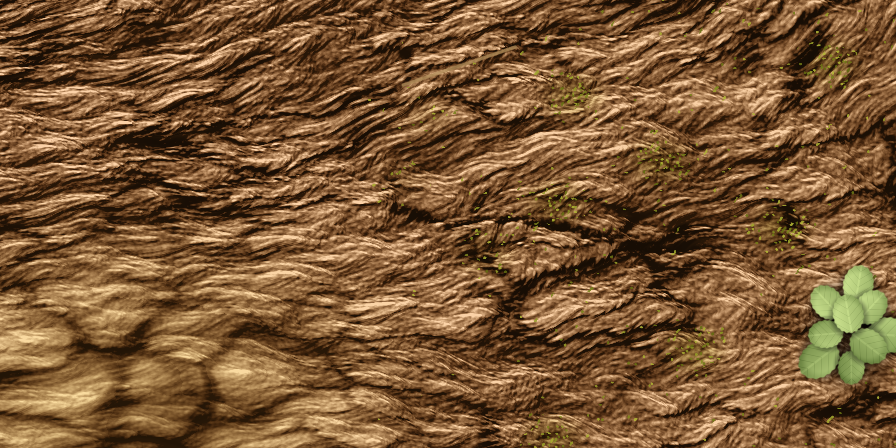
Give the GLSL for this texture, as a WebGL 1 fragment shader.

```glsl
precision highp float;
uniform vec2 u_resolution;

vec2 hash2(vec2 p) {
  return fract(sin(vec2(dot(p, vec2(127.1, 311.7)), dot(p, vec2(269.5, 183.3)))) * 43758.55);
}

// Cellular noise: nearest distance, second distance, random value of the cell
vec3 cells(vec2 p) {
  vec2 base = floor(p), f = fract(p);
  vec3 best = vec3(8.0, 8.0, 0.0);
  for (int j = -1; j <= 1; j++) {
    for (int i = -1; i <= 1; i++) {
      vec2 o = vec2(float(i), float(j));
      vec2 h = hash2(base + o);
      float d = length(o + h - f);
      if (d < best.x) best = vec3(d, best.x, fract(h.x * 7.0 + h.y * 13.0));
      else best.y = min(best.y, d);
    }
  }
  return best;
}

// Coordinates along and across the wood fibres
vec2 fibre(vec2 p) {
  float across = p.y - (p.x - 1.2) * (0.36 * p.y - 0.06);
  across += 0.022 * sin(p.x * 5.0 + p.y * 6.0 + 1.0) + 0.01 * sin(p.x * 13.0 - p.y * 13.0 + 2.0)
          + 0.005 * sin(p.x * 33.0 + p.y * 21.0);
  return vec2(p.x + 0.03 * sin(p.y * 17.0 + p.x * 4.0), across);
}

// Layered ridges, smoother where soft is high
float relief(vec2 p, float soft) {
  vec2 g = fibre(p), scale = vec2(3.2, 13.0);
  float h = 0.0, amp = 0.5;
  for (int i = 0; i < 4; i++) {
    vec3 c = cells(g * scale + float(i) * 7.3);
    h += amp * (1.0 - c.x);
    g += 0.35 * (c.x - 0.5) / scale;
    scale *= vec2(2.7, 1.95);
    amp *= 0.68 - 0.18 * soft;
  }
  return h;
}

// Dark line along cell borders
float seam(vec3 c, float width) {
  return 1.0 - smoothstep(0.2 * width, width, c.y - c.x);
}

// Rounded leaf with a tip at +x: x is coverage, y is brightness
vec2 leaf(vec2 q, float blur) {
  float a = atan(q.y, q.x);
  float rim = 0.78 + 0.3 * pow(abs(cos(a * 0.5)), 7.0) + 0.02 * cos(a * 18.0);
  float r = length(q);
  float rib = 1.0 - smoothstep(0.02, 0.08, abs(q.y));
  float vein = smoothstep(0.38, 0.5, abs(fract(q.x * 2.6 - abs(q.y) * 2.0) - 0.5));
  float light = 0.78 + 0.2 * q.y - 0.2 * smoothstep(0.6, 1.0, r) + 0.1 * rib - 0.1 * vein;
  return vec2(1.0 - smoothstep(-blur, blur, r - rim), light);
}

void main() {
  vec2 p = gl_FragCoord.xy / u_resolution.y;
  float px = 1.0 / u_resolution.y;
  float soft = 1.0 - smoothstep(0.1, 0.8, length((p - vec2(0.25, 0.05)) * vec2(0.85, 1.25)));

  // Ridges lit from above
  float h = relief(p, soft);
  float slope = h - relief(p + vec2(-0.003, 0.005), soft);
  vec2 g = fibre(p) + vec2(0.04, 0.06) * h;
  float tone = 0.51 + 0.9 * (h - mix(0.72, 0.54, soft)) + 2.6 * slope * (1.0 - 0.35 * soft);

  // Broad plates, pale lumps and rough grit
  vec3 plate = cells(g * vec2(1.7, 6.5) + 3.0);
  vec3 lump = cells(g * vec2(4.0, 6.0) + 11.0);
  tone += 0.14 * (plate.z - 0.5) + 0.05 * sin(p.x * 4.0 + 2.0) * sin(p.y * 7.0 + p.x);
  tone += soft * (0.2 + 0.75 * (0.42 - lump.x) + 0.2 * (lump.z - 0.5) - 0.3 * seam(lump, 0.2));
  tone += 0.22 * (1.0 - smoothstep(0.03, 0.12, length((p - vec2(0.6, 0.74)) * vec2(0.8, 1.5))));
  float grit = 0.3 * (0.42 - cells(p * vec2(52.0, 66.0) + 9.0 * h).x)
             + 0.28 * (0.42 - cells(p * vec2(100.0, 115.0)).x);
  tone += grit * (1.0 - 0.6 * soft);

  // Narrow shadowed cracks
  float open = smoothstep(-0.5, 0.7, sin(p.x * 3.1 + p.y * 9.0) + sin(p.x * 6.7 - p.y * 5.0 + 1.0));
  float split = smoothstep(-0.9, 0.6, sin(p.x * 4.3 - p.y * 11.0) + sin(p.x * 9.0 + p.y * 6.0));
  float crack = seam(plate, 0.14) * open;
  crack = max(crack, 0.85 * split * seam(cells(g * vec2(3.4, 13.0) + 21.0), 0.17));
  crack *= 1.0 - 0.75 * soft;
  float fault = p.y - 0.545 + 0.12 * (p.x - 0.78) - 0.012 * sin(p.x * 17.0) - 0.07 * (h - 0.7);
  float reach = smoothstep(0.7, 0.95, p.x) * (1.0 - smoothstep(1.5, 1.75, p.x));
  crack = max(crack, reach * (1.0 - smoothstep(0.003, 0.016, abs(fault))));
  tone -= 0.5 * crack;

  vec3 col = vec3(0.15, 0.09, 0.03)
           + vec3(0.73, 0.66, 0.54) * pow(vec3(clamp(tone, 0.0, 1.12)), vec3(1.0, 1.25, 1.55));
  col *= 1.0 - 0.4 * crack * (1.0 - smoothstep(0.0, 0.3, tone));
  col *= mix(vec3(1.02, 0.97, 0.98), vec3(1.01, 1.01, 0.92), soft);

  // Dry stalk
  vec2 along = vec2(0.25, 0.085), from = p - vec2(0.9, 0.81);
  float stalk = length(from - along * clamp(dot(from, along) / dot(along, along), 0.0, 1.0));
  col = mix(col, vec3(0.68, 0.54, 0.34), 0.8 * (1.0 - smoothstep(0.002, 0.002 + 1.5 * px, stalk)));

  // Clusters of moss specks
  vec3 patchy = cells(p * vec2(3.2, 4.2) + 5.0);
  float cluster = (1.0 - smoothstep(0.0, 0.32, patchy.x)) * step(0.45, patchy.z);
  cluster = (0.6 * cluster + 0.025) * smoothstep(0.7, 1.4, p.x);
  vec3 speck = cells(p * 95.0 + 3.0 * h);
  float moss = (1.0 - smoothstep(0.2, 0.2 + 90.0 * px, speck.x)) * step(1.0 - cluster, speck.z);
  col = mix(col, col * vec3(0.75, 0.8, 0.45), cluster);
  col = mix(col, mix(vec3(0.36, 0.4, 0.05), vec3(0.72, 0.74, 0.22), fract(speck.z * 37.0)), 0.85 * moss);

  // Leafy seedling, outer leaves first
  vec2 heart = vec2(1.9, 0.26);
  col *= 1.0 - 0.4 * (1.0 - smoothstep(0.06, 0.15, length((p - heart) * vec2(1.1, 0.95))));
  for (int i = 0; i < 9; i++) {
    float n = float(i), a = n * 2.4 + 1.4;
    vec2 dir = vec2(cos(a), sin(a));
    float size = 0.04 + 0.016 * hash2(vec2(n, 4.0)).x;
    vec2 q = (p - heart - dir * vec2(0.088, 0.1) * sqrt(1.0 - n / 9.0)) / size;
    q = vec2(dot(q, dir), dot(q, vec2(-dir.y, dir.x)) * 1.1);
    vec2 blade = leaf(q, px / size);
    col *= 1.0 - 0.35 * (1.0 - smoothstep(0.8, 1.2, length(q)));
    vec3 green = mix(vec3(0.2, 0.3, 0.08), vec3(0.75, 0.84, 0.52), blade.y + 0.15 * dir.y);
    col = mix(col, green, blade.x);
  }

  gl_FragColor = vec4(col, 1.0);
}
```
